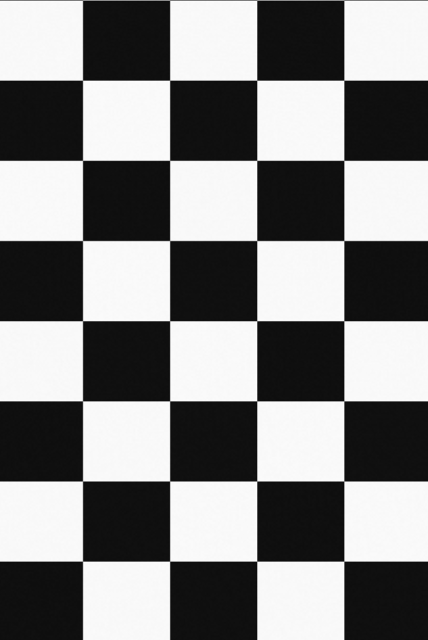
This pattern is drawn by a WebGL 1 fragment shader. Its source:

```glsl
precision highp float;

uniform vec2 u_resolution;

// Lengths are fractions of the canvas height.
const vec2 TILE_SIZE = vec2(0.1361, 0.12525);
const vec2 FIRST_SEAM = vec2(0.1297, 0.1224);
const float SEAM_SOFTNESS = 0.0011;
const float RIM_WIDTH = 0.004;
const float GRAIN_SIZE = 0.003;

const vec3 INK = vec3(0.060);
const vec3 PAPER = vec3(0.976);

float hash(vec2 p) {
  return fract(sin(dot(p, vec2(127.1, 311.7))) * 43758.5453);
}

float valueNoise(vec2 p) {
  vec2 cell = floor(p);
  vec2 f = fract(p);
  f = f * f * (3.0 - 2.0 * f);
  float low = mix(hash(cell), hash(cell + vec2(1.0, 0.0)), f.x);
  float high = mix(hash(cell + vec2(0.0, 1.0)), hash(cell + vec2(1.0, 1.0)), f.x);
  return mix(low, high, f.y);
}

// Distance to the nearest seam on each axis.
vec2 seamDistance(vec2 grid, vec2 size) {
  return (0.5 - abs(fract(grid) - 0.5)) * size;
}

// Smooth checker: 0 on dark tiles, 1 on light tiles.
float checker(vec2 grid, vec2 seam, float softness) {
  vec2 parity = 1.0 - 2.0 * mod(floor(grid), 2.0);
  vec2 wave = parity * clamp(seam / softness, 0.0, 1.0);
  return 0.5 - 0.5 * wave.x * wave.y;
}

void main() {
  float pixel = 1.0 / u_resolution.y;
  vec2 p = gl_FragCoord.xy * pixel;
  vec2 grid = (p - FIRST_SEAM) / TILE_SIZE + 1.0;
  vec2 seam = seamDistance(grid, TILE_SIZE);

  float light = checker(grid, seam, max(SEAM_SOFTNESS, 0.5 * pixel));
  vec3 color = mix(INK, PAPER, light);

  // Slightly stronger contrast along the tile rims.
  float rim = 1.0 - smoothstep(0.0, RIM_WIDTH, min(seam.x, seam.y));
  color += 0.015 * rim * (2.0 * light - 1.0);

  // Faint tone shift per tile and fine print grain.
  color += 0.004 * (hash(floor(grid)) - 0.5);
  color += 0.010 * (valueNoise(p / GRAIN_SIZE) - 0.5);

  gl_FragColor = vec4(clamp(color, 0.0, 1.0), 1.0);
}
```
